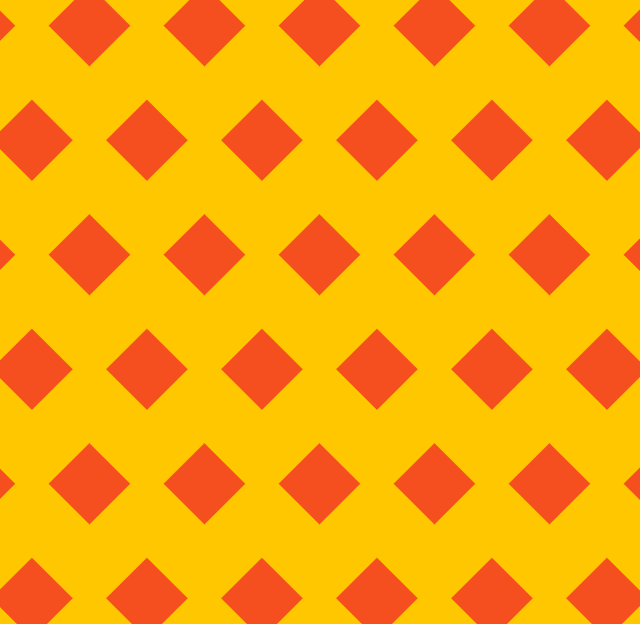
Reproduce this pattern procedurally as a Shadertoy shader.

```glsl
// Staggered rows of flat orange diamonds on a golden yellow ground.
// The canvas is split into square cells, every other row is shifted by half
// a cell, and each cell holds one antialiased diamond distance function.

const vec3 GROUND_YELLOW = vec3(1.0, 0.78, 0.0);
const vec3 DIAMOND_ORANGE = vec3(0.96, 0.31, 0.12);
const vec2 REPEATS = vec2(5.565, 5.449);   // cells across and down
const vec2 GRID_SHIFT = vec2(0.005, 0.0);  // in cells
const float HALF_DIAGONAL = 0.355;         // in cells

// Signed distance to a diamond centred on the origin
float diamondDistance(vec2 p, float halfDiagonal) {
    return (abs(p.x) + abs(p.y) - halfDiagonal) * inversesqrt(2.0);
}

// Position inside a cell, measured from its centre; odd rows move half a cell
vec2 staggeredCell(vec2 p) {
    float row = floor(p.y);
    float stagger = 0.5 * mod(row, 2.0);
    return fract(vec2(p.x + 0.5 + stagger, p.y)) - 0.5;
}

// Coverage of a shape, with an edge ramp one pixel wide
float coverage(float dist, float pixel) {
    return clamp(0.5 - dist / pixel, 0.0, 1.0);
}

void mainImage(out vec4 fragColor, in vec2 fragCoord) {
    // Cell coordinates around the canvas centre
    vec2 p = (fragCoord / iResolution.xy - 0.5) * REPEATS + GRID_SHIFT;
    float pixel = REPEATS.y / iResolution.y;

    // Diamond over the flat ground
    float dist = diamondDistance(staggeredCell(p), HALF_DIAGONAL);
    vec3 color = mix(GROUND_YELLOW, DIAMOND_ORANGE, coverage(dist, pixel));
    fragColor = vec4(color, 1.0);
}
```
